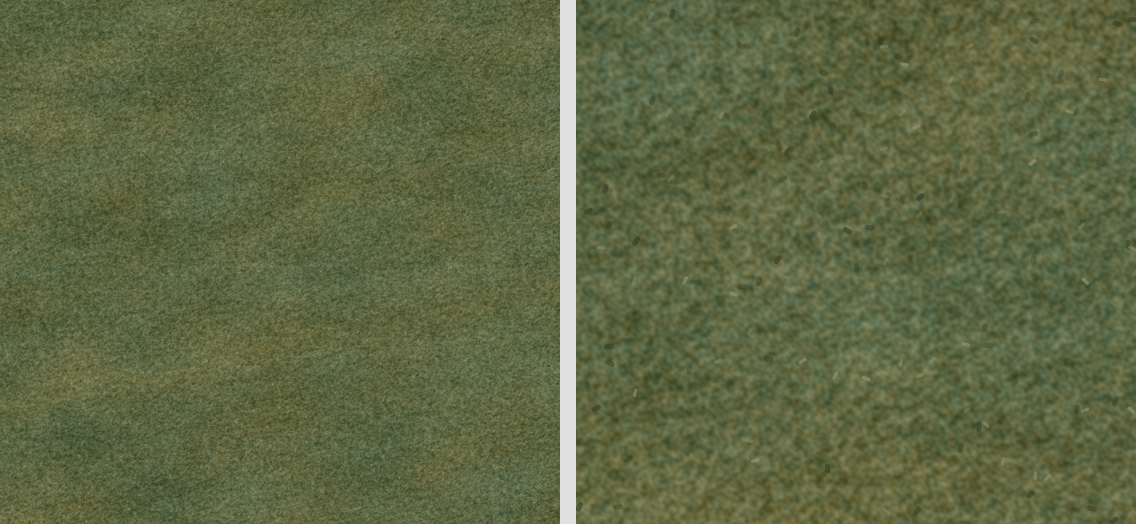
Left: the whole. Right: its middle third, enlarged.
This texture is drawn by a WebGL 1 fragment shader. Its source:

```glsl
precision highp float;
// Mown grass turf: fine green grain, soft slanted patches, straw flecks and dark gaps.
uniform vec2 u_resolution;

const vec3 SHADE_GREEN = vec3(0.27, 0.31, 0.17);
const vec3 LIGHT_GREEN = vec3(0.45, 0.48, 0.33);
const vec3 STRAW = vec3(0.61, 0.59, 0.44);
const vec3 GAP = vec3(0.18, 0.23, 0.13);
const vec3 WARM_SHIFT = vec3(0.055, 0.0, -0.035);
const float TAU = 6.28318;

vec2 hash2(vec2 p) {
  vec3 q = fract(p.xyx * vec3(0.1031, 0.1030, 0.0973));
  q += dot(q, q.yzx + 33.33);
  return fract((q.xx + q.yz) * q.zy);
}

vec2 rotate(vec2 p, float angle) {
  float c = cos(angle);
  float s = sin(angle);
  return vec2(c * p.x + s * p.y, c * p.y - s * p.x);
}

// Contribution of one lattice corner to the gradient noise
float cornerSlope(vec2 cell, vec2 offset, vec2 corner) {
  float angle = TAU * hash2(cell + corner).x;
  return dot(vec2(cos(angle), sin(angle)), offset - corner);
}

float gradientNoise(vec2 p) {
  vec2 cell = floor(p);
  vec2 f = fract(p);
  vec2 w = f * f * f * (f * (f * 6.0 - 15.0) + 10.0);
  float low = mix(cornerSlope(cell, f, vec2(0.0)), cornerSlope(cell, f, vec2(1.0, 0.0)), w.x);
  float high = mix(cornerSlope(cell, f, vec2(0.0, 1.0)), cornerSlope(cell, f, vec2(1.0)), w.x);
  return mix(low, high, w.y);
}

// Layered noise, each octave turned and shifted to hide the lattice
float layeredNoise(vec2 p, float falloff) {
  float sum = 0.0;
  float weight = 1.0;
  for (int i = 0; i < 3; i++) {
    sum += weight * gradientNoise(p);
    p = rotate(p, 0.4) * 1.9 + 17.3;
    weight *= falloff;
  }
  return sum;
}

// Coverage of short strokes, at most one per grid cell
float flecks(vec2 p, float density, float share, vec2 halfSize, float seed) {
  vec2 q = p * density;
  vec2 cell = floor(q) + seed;
  vec2 pick = hash2(cell);
  vec2 centre = mix(vec2(0.3), vec2(0.7), hash2(cell + 71.7));
  vec2 d = rotate(fract(q) - centre, (pick.y - 0.35) * 2.4);
  d.x -= clamp(d.x, -halfSize.x, halfSize.x);
  float soft = 0.6 * density / u_resolution.y;
  float stroke = 1.0 - smoothstep(halfSize.y - soft, halfSize.y + soft, length(d));
  return stroke * step(pick.x, share) * (0.4 + 0.6 * pick.x / share);
}

void main() {
  vec2 p = gl_FragCoord.xy / u_resolution.y;
  vec2 slanted = rotate(p, 0.16);

  // Brightness from broad patches down to single blades
  float patches = layeredNoise(slanted * vec2(3.0, 7.5) + 4.7, 0.65);
  float mottle = gradientNoise(slanted * vec2(22.0, 42.0) + 31.1);
  float tufts = gradientNoise(slanted * vec2(78.0, 112.0) + 9.4);
  float blades = gradientNoise(rotate(p, 0.5) * vec2(150.0, 205.0) + 53.2);
  float grain = gradientNoise(rotate(p, -0.7) * vec2(265.0, 310.0) + 87.6);
  float tone = 0.54 + 0.30 * patches + 0.24 * mottle
             + 0.50 * tufts + 0.60 * blades + 0.55 * grain;
  vec3 colour = mix(SHADE_GREEN, LIGHT_GREEN, clamp(tone, -0.35, 1.4));

  // Drift between yellowish and bluish green
  float warmth = 0.7 * layeredNoise(slanted * vec2(4.0, 8.0) + 61.5, 0.6)
               + 0.9 * gradientNoise(p * 125.0 + 23.8);
  colour += WARM_SHIFT * warmth;

  // Dark gaps between tufts and pale dry blades
  float gaps = flecks(slanted, 80.0, 0.10, vec2(0.12, 0.13), 5.0);
  float straw = flecks(p, 95.0, 0.05, vec2(0.16, 0.10), 40.0);
  colour = mix(colour, GAP, 0.6 * gaps);
  colour = mix(colour, STRAW, 0.65 * straw);

  gl_FragColor = vec4(colour, 1.0);
}
```
